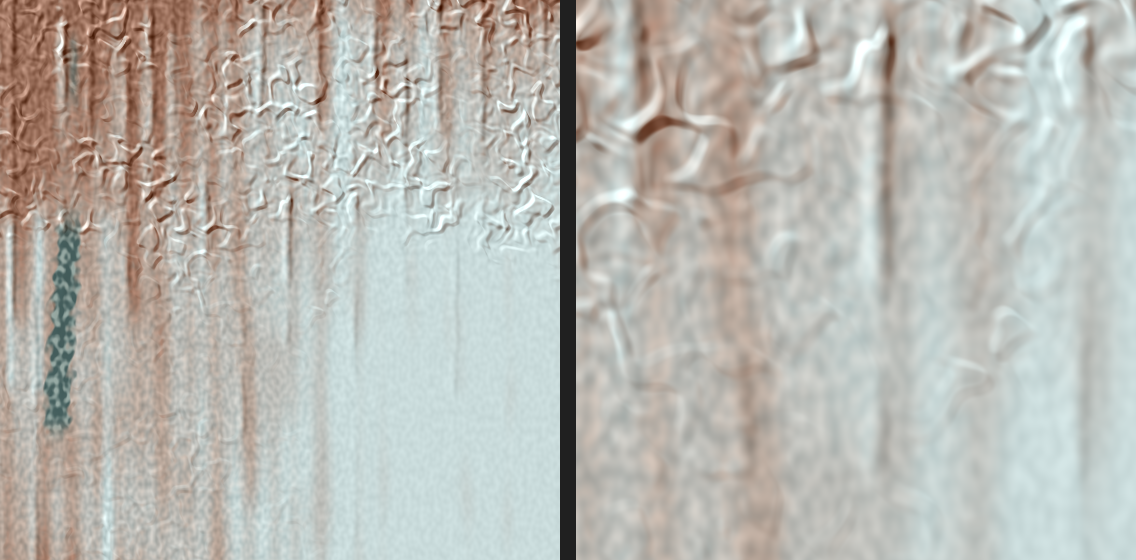
Left: the whole. Right: its middle third, enlarged.
Give the GLSL for this texture, as a WebGL 2 fragment shader.

```glsl
#version 300 es
precision highp float;

uniform vec2 u_resolution;
out vec4 fragColor;

const vec3 PALE  = vec3(0.79, 0.86, 0.86);
const vec3 GREY  = vec3(0.74, 0.74, 0.72);
const vec3 TAN   = vec3(0.71, 0.64, 0.59);
const vec3 RUST  = vec3(0.61, 0.44, 0.36);
const vec3 TEAL_DARK  = vec3(0.22, 0.34, 0.34);
const vec3 TEAL_LIGHT = vec3(0.58, 0.67, 0.65);

const int   STREAK_COUNT   = 20;
const float STREAK_WIDTH   = 0.0045;
const vec2  COLUMN_SCALE   = vec2(27.0, 1.6);
const vec2  FLAKE_SCALE    = vec2(40.0, 34.0);
const vec2  GRAIN_SCALE    = vec2(120.0, 85.0);
const vec2  TO_LIGHT       = vec2(-0.0045, 0.0055);
const float FLAKE_CONTRAST = 0.19;
const float GRAIN_CONTRAST = 0.15;

vec2 hash2(vec2 p) {
    vec3 q = fract(p.xyx * vec3(0.1031, 0.1030, 0.0973));
    q += dot(q, q.yzx + 33.33);
    return fract((q.xx + q.yz) * q.zy);
}

float cornerSlope(vec2 cell, vec2 offset) {
    float angle = 6.2832 * hash2(cell).x;
    return dot(vec2(cos(angle), sin(angle)), offset);
}

float gradientNoise(vec2 p) {
    vec2 c = floor(p), f = p - c;
    vec2 w = f * f * f * (f * (f * 6.0 - 15.0) + 10.0);
    vec2 e = vec2(1.0, 0.0);
    c += 200.0;
    float low  = mix(cornerSlope(c, f), cornerSlope(c + e.xy, f - e.xy), w.x);
    float high = mix(cornerSlope(c + e.yx, f - e.yx), cornerSlope(c + e.xx, f - e.xx), w.x);
    return 1.4 * mix(low, high, w.y);
}

float bell(float d, float width) {
    return exp(-d * d / (width * width));
}

// Soft vertical band between two heights
float strip(vec2 p, float x, float width, float bottom, float top) {
    return bell(p.x - x, width) * smoothstep(bottom - 0.03, bottom + 0.03, p.y)
         * (1.0 - smoothstep(top - 0.03, top + 0.03, p.y));
}

float flakeHeight(vec2 p) {
    vec2 q = p * FLAKE_SCALE;
    q += 0.7 * vec2(gradientNoise(p * 31.0), gradientNoise(p * 31.0 + 57.0));
    return smoothstep(0.0, 0.38, gradientNoise(q)) + 0.35 * gradientNoise(q * 2.1 + 9.0);
}

// x: dark groove, y: bright lip, z: rust stain beside it
vec3 streaks(vec2 p) {
    vec3 sum = vec3(0.0);
    for (int i = 0; i < STREAK_COUNT; i++) {
        float id = float(i);
        vec2 r = hash2(vec2(id, 3.7)), s = hash2(vec2(id, 18.3));
        float top = r.y < 0.6 ? 1.1 : 0.4 + 0.35 * s.x;
        float bottom = top - 0.2 - 0.5 * s.y;
        float x = (id + 0.2 + 0.6 * r.x) / float(STREAK_COUNT);
        x += 0.003 * gradientNoise(vec2(id * 7.3, p.y * 14.0));
        float broken = smoothstep(-0.5, 0.35, gradientNoise(vec2(id * 5.1 + 0.4, p.y * 9.0)));
        broken *= 0.45 + 0.55 * s.x;
        sum += vec3(broken * strip(p, x, STREAK_WIDTH, bottom, top),
                    broken * strip(p, x - 0.011, 0.006, bottom, top),
                    strip(p, x + 0.012, 0.014, bottom, top));
    }
    return sum;
}

vec3 wearColor(float wear) {
    vec3 c = mix(PALE, GREY, smoothstep(0.14, 0.46, wear));
    c = mix(c, TAN, smoothstep(0.42, 0.70, wear));
    return mix(c, RUST, smoothstep(0.66, 0.98, wear));
}

void main() {
    vec2 p = gl_FragCoord.xy / u_resolution;

    // Overall wear: rusty at the left and top, clean at the lower right
    float fromLeft = 1.0 - smoothstep(0.0, 0.8, p.x);
    float wear = 0.11 + 0.56 * fromLeft + 0.30 * smoothstep(0.35, 1.0, p.y)
               + 0.22 * smoothstep(0.91, 1.0, p.y);
    float roughness = smoothstep(0.10, 0.45, wear);
    wear += mix(0.14, 0.36, roughness) * gradientNoise(p * COLUMN_SCALE)
          + 0.13 * gradientNoise(p * vec2(9.0, 6.0));

    // Runs and washed bands
    vec3 run = streaks(p);
    float runStrength = mix(0.3, 1.0, roughness);
    float washed = strip(p, 0.018, 0.009, 0.30, 0.60) + strip(p, 0.070, 0.009, 0.30, 0.62)
                 + strip(p, 0.192, 0.013, -0.10, 0.62);
    wear += runStrength * (0.20 * run.z + 0.15 * run.x - 0.16 * run.y) - 0.42 * washed;

    // Lifted flakes, mostly above a ragged border
    float border = p.y + 0.16 * gradientNoise(p * vec2(8.0, 5.0) + 4.0);
    float clumps = smoothstep(-0.35, 0.30, gradientNoise(p * 8.0 + 21.0));
    float flaked = (0.25 + 0.75 * clumps)
                 * mix(0.22 * roughness, 1.0, smoothstep(0.48, 0.60, border));
    float relief = flaked * (flakeHeight(p) - flakeHeight(p + TO_LIGHT));
    wear += 0.28 * max(-relief, 0.0) - 0.22 * max(relief, 0.0);

    // Fine sandy grain
    float grain = gradientNoise(p * GRAIN_SCALE) + 0.5 * gradientNoise(p * GRAIN_SCALE * 0.47 + 13.0);
    float shade = FLAKE_CONTRAST * relief + GRAIN_CONTRAST * mix(0.18, 0.75, roughness) * grain;
    shade += runStrength * (0.09 * run.y - 0.20 * run.x);
    vec3 color = wearColor(wear + 0.08 * roughness * grain) + shade;

    // Exposed teal underlayer
    float edge = abs(p.x - 0.098 - 0.065 * (p.y - 0.2)) + 0.014 * gradientNoise(p * vec2(55.0, 42.0));
    float teal = (1.0 - smoothstep(0.014, 0.025, edge))
               * smoothstep(0.20, 0.26, p.y) * (1.0 - smoothstep(0.56, 0.65, p.y));
    teal += 0.6 * strip(p, 0.132, 0.008, 0.82, 0.93);
    float speckle = smoothstep(-0.35, 0.65, gradientNoise(p * vec2(95.0, 70.0) + 31.0) + 0.3 * grain);
    color = mix(color, mix(TEAL_DARK, TEAL_LIGHT, speckle), 0.9 * clamp(teal, 0.0, 1.0));

    fragColor = vec4(clamp(color, 0.0, 1.0), 1.0);
}
```
